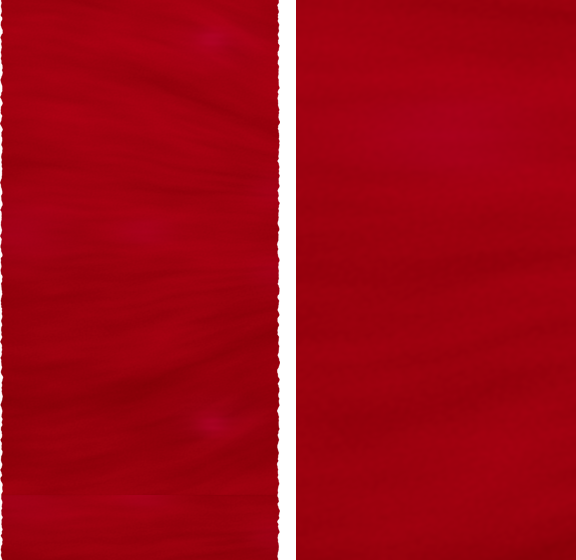
Left, the full canvas; right, a detail of the centre.
This texture is drawn by a WebGL 1 fragment shader. Its source:

```glsl
precision highp float;
// Draws a deep red cloth strip with soft folded sheen, fine weave and ragged white margins.

uniform vec2 u_resolution;

const vec3 DARK_RED = vec3(0.535, 0.0, 0.030);
const vec3 LIGHT_RED = vec3(0.665, 0.004, 0.072);
const vec3 SHEEN_PINK = vec3(0.74, 0.01, 0.20);
const vec3 MARGIN_WHITE = vec3(1.0, 0.98, 0.98);

const float FOLD_Y = 1.172;        // mirror axis of the sheen
const float SEAM_Y = 0.232;        // faint horizontal seam
const float STREAK_BEND = 0.24;    // how far streaks curve toward the right
const float STREAK_AMOUNT = 0.42;
const float GRAIN_AMOUNT = 0.17;
const float MARGIN_MEAN = 0.0055;
const float MARGIN_RAGGED = 0.0085;
const float TEETH_PER_WIDTH = 42.0;

vec2 hashGradient(vec2 cell) {
  float h = fract(sin(dot(cell, vec2(127.1, 311.7))) * 43758.545);
  float angle = 6.28318 * h;
  return vec2(cos(angle), sin(angle));
}

// Gradient noise, roughly -0.7 to 0.7
float noise(vec2 p) {
  vec2 i = floor(p);
  vec2 f = p - i;
  vec2 u = f * f * f * (f * (f * 6.0 - 15.0) + 10.0);
  float a = dot(hashGradient(i), f);
  float b = dot(hashGradient(i + vec2(1.0, 0.0)), f - vec2(1.0, 0.0));
  float c = dot(hashGradient(i + vec2(0.0, 1.0)), f - vec2(0.0, 1.0));
  float d = dot(hashGradient(i + 1.0), f - 1.0);
  return mix(mix(a, b, u.x), mix(c, d, u.x), u.y);
}

float fbm(vec2 p) {
  float sum = 0.0;
  float weight = 1.0;
  for (int i = 0; i < 4; i++) {
    sum += weight * noise(p);
    p = p * 2.03 + 17.3;
    weight *= 0.55;
  }
  return sum;
}

float softSpot(vec2 p, vec2 center, vec2 radius) {
  vec2 d = (p - center) / radius;
  return exp(-dot(d, d));
}

// Cloth mirrored at the fold and restarted below the seam
vec2 foldedCloth(vec2 p) {
  float d = p.y > SEAM_Y ? abs(p.y - FOLD_Y) : SEAM_Y - p.y;
  return vec2(p.x, d);
}

// Long streaks, level on the left and bending toward the fold on the right
float streaks(vec2 q) {
  float bend = STREAK_BEND * q.x * q.x * smoothstep(0.0, 0.35, q.y);
  vec2 s = vec2(q.x, q.y + bend);
  s.y += 0.02 * noise(s * 4.0 + 8.0);
  return fbm(s * vec2(1.6, 8.0) + 3.7) + 0.35 * noise(s * vec2(3.0, 34.0));
}

float sheen(vec2 q) {
  float glow = 0.40 * softSpot(q, vec2(0.76, 0.69), vec2(0.055, 0.04));
  glow += 0.25 * softSpot(q, vec2(0.78, 0.67), vec2(0.15, 0.08));
  glow += 0.42 * softSpot(q, vec2(0.52, 0.0), vec2(0.10, 0.045));
  glow += 0.28 * softSpot(q, vec2(0.06, 0.02), vec2(0.20, 0.11));
  glow += 0.25 * softSpot(q, vec2(0.97, 0.15), vec2(0.08, 0.06));
  float brushed = noise(q * vec2(4.0, 45.0) + 9.0);
  return glow * (0.9 + 0.5 * brushed);
}

// Broad light and dark bands down the strip
float bandTone(float y) {
  float tone = mix(0.48, 0.74, smoothstep(0.75, 1.75, y));
  tone -= 0.26 * exp(-pow((y - 0.52) / 0.20, 2.0));
  tone += 0.10 * exp(-pow((y - 0.27) / 0.08, 2.0));
  return tone - 0.15 * (1.0 - smoothstep(0.0, 0.05, y));
}

float weave(vec2 p) {
  vec2 diagonal = vec2(p.x + p.y, p.y - 0.6 * p.x);
  return 0.65 * noise(diagonal * vec2(75.0, 125.0)) + 0.5 * noise(p * 118.0 + 31.0);
}

// One inside the cloth, zero in the ragged side margins
float clothMask(vec2 p) {
  float side = step(0.5, p.x);
  float inset = mix(p.x, 1.0 - p.x, side);
  float teeth = noise(vec2(p.y * TEETH_PER_WIDTH, 4.3 + 20.0 * side));
  teeth += 0.4 * noise(vec2(p.y * TEETH_PER_WIDTH * 2.3, 9.6 + 20.0 * side));
  float margin = max(MARGIN_MEAN + MARGIN_RAGGED * teeth, 0.0);
  float blur = 0.8 / u_resolution.x;
  return smoothstep(margin - blur, margin + blur, inset);
}

void main() {
  vec2 p = gl_FragCoord.xy / u_resolution.x;
  vec2 q = foldedCloth(p);

  // Tone of the cloth
  float tone = bandTone(p.y) + STREAK_AMOUNT * streaks(q);
  tone += 0.22 * fbm(p * vec2(2.0, 4.5) + 40.0) + GRAIN_AMOUNT * weave(p);
  tone -= 0.12 * exp(-pow((p.y - SEAM_Y) / 0.004, 2.0));
  vec3 cloth = mix(DARK_RED, LIGHT_RED, clamp(tone, -0.15, 1.2));
  cloth = mix(cloth, SHEEN_PINK, clamp(sheen(q), 0.0, 1.0));

  gl_FragColor = vec4(mix(MARGIN_WHITE, cloth, clothMask(p)), 1.0);
}
```
